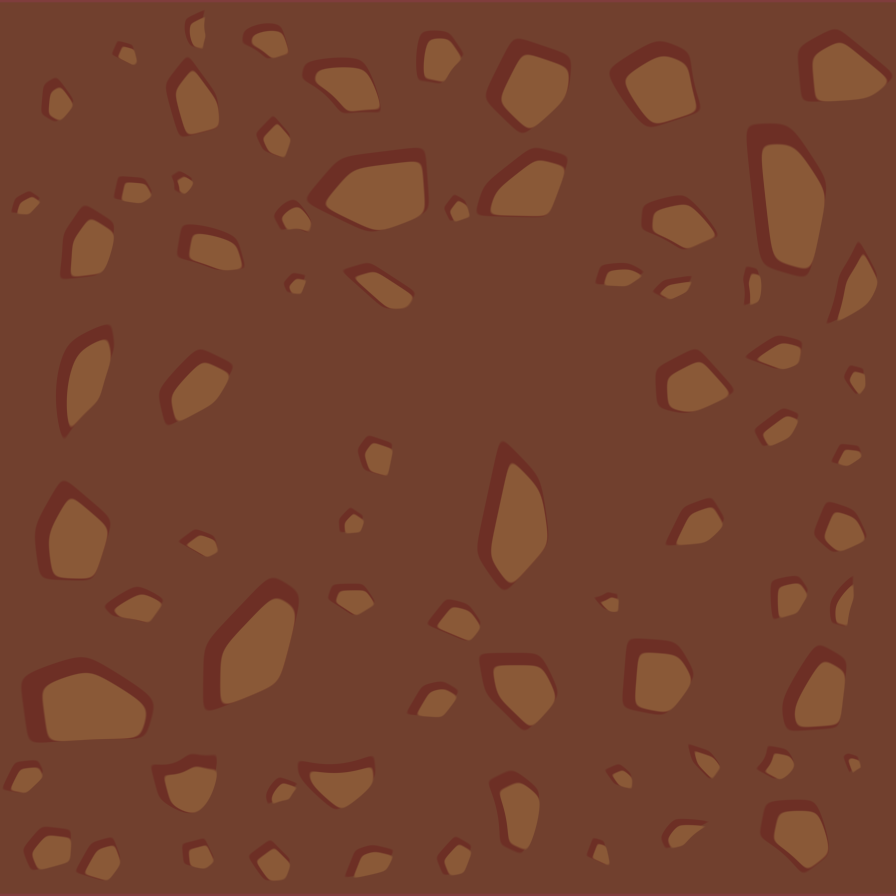
A three.js fragment shader for this texture:

```glsl
varying vec2 vUv;

const vec3 SOIL = vec3(0.443, 0.251, 0.180);
const vec3 PEBBLE = vec3(0.541, 0.349, 0.216);
const vec3 SHADOW = vec3(0.427, 0.184, 0.145);
const vec3 SEAM = vec3(0.50, 0.24, 0.24);

const float LARGE_GRID = 6.0;
const float SMALL_GRID = 11.0;
const vec2 LARGE_RADII = vec2(0.026, 0.056);
const vec2 SMALL_RADII = vec2(0.007, 0.024);
const float JITTER = 0.46;          // share of a cell
const float CENTRE_DENSITY = 0.2;
const float RIM_DENSITY = 0.92;
const float MAX_STRETCH = 1.42;
const float MAX_BEND = 0.5;
const float CORNER_SHARPNESS = 9.0;
const float SHADOW_GROWTH = 0.2;    // share of the radius
const vec2 SHADOW_SHIFT = vec2(-0.7, 0.7);
const float SEAM_WIDTH = 0.0025;
const float EDGE = 0.0011;
const float TAU = 6.28319;

struct Stone {
  vec2 centre;
  float radius;   // zero when the cell is empty
  float seed;
};

float hash(float n) {
  n = fract(n * 0.1031);
  n *= n + 33.33;
  n *= n + n;
  return fract(n);
}

// One jittered stone per cell, fewer towards the middle, wrapping at the borders
Stone stoneInCell(vec2 cell, float grid, vec2 radii, float layer) {
  vec2 id = mod(cell, grid);
  float seed = (id.x + id.y * grid + layer * 150.0) * 31.0 + 7.0;
  vec2 jitter = (vec2(hash(seed), hash(seed + 1.0)) - 0.5) * JITTER;
  vec2 local = (id + 0.5 + jitter) / grid;
  float density = mix(CENTRE_DENSITY, RIM_DENSITY,
                      smoothstep(0.12, 0.42, length(local - 0.5)));
  float present = step(hash(seed + 2.0), density);
  float radius = mix(radii.x, radii.y, hash(seed + 3.0)) * present;
  return Stone((cell + 0.5 + jitter) / grid, radius, seed);
}

// Soft-cornered five-sided stone, turned, stretched and bent
float stoneDistance(vec2 p, Stone stone) {
  float angle = TAU * hash(stone.seed + 4.0);
  float c = cos(angle), s = sin(angle);
  float stretch = mix(1.0, MAX_STRETCH, hash(stone.seed + 5.0));
  float bend = 2.0 * hash(stone.seed + 6.0) - 1.0;
  vec2 q = mat2(c, -s, s, c) * p / stone.radius;
  q *= vec2(1.0 / stretch, stretch);
  q.y += MAX_BEND * bend * bend * bend * q.x * q.x;
  float sum = 0.0;
  for (int i = 0; i < 5; i++) {
    float side = float(i);
    float turn = TAU * (side + 0.55 * hash(stone.seed + 7.0 + side)) / 5.0;
    float reach = mix(0.62, 1.05, hash(stone.seed + 13.0 + side));
    float d = dot(q, vec2(cos(turn), sin(turn))) - reach;
    sum += exp(CORNER_SHARPNESS * min(d, 4.0));
  }
  return log(sum) / CORNER_SHARPNESS * stone.radius;
}

// Returns the nearest pebble and shadow distances
vec2 addStone(vec2 nearest, vec2 p, Stone stone) {
  vec2 offset = p - stone.centre;
  if (stone.radius == 0.0 || length(offset) > 2.6 * stone.radius + 0.02) return nearest;
  vec2 shift = SHADOW_SHIFT * (0.004 + 0.13 * stone.radius);
  float pebble = stoneDistance(offset, stone);
  float shadow = stoneDistance(offset - shift, stone) - SHADOW_GROWTH * stone.radius;
  return min(nearest, vec2(pebble, shadow));
}

// True where a small stone would touch a large one
bool isCrowded(Stone small) {
  vec2 home = floor(small.centre * LARGE_GRID);
  for (int k = 0; k < 9; k++) {
    vec2 cell = home + vec2(mod(float(k), 3.0), floor(float(k) / 3.0)) - 1.0;
    Stone large = stoneInCell(cell, LARGE_GRID, LARGE_RADII, 0.0);
    float gap = 1.45 * (large.radius + small.radius);
    if (large.radius > 0.0 && distance(large.centre, small.centre) < gap) return true;
  }
  return false;
}

float coverage(float d) {
  return 1.0 - smoothstep(-EDGE, EDGE, d);
}

void main() {
  vec2 nearest = vec2(1.0);
  for (int k = 0; k < 9; k++) {
    vec2 step3 = vec2(mod(float(k), 3.0), floor(float(k) / 3.0)) - 1.0;
    Stone large = stoneInCell(floor(vUv * LARGE_GRID) + step3, LARGE_GRID, LARGE_RADII, 0.0);
    nearest = addStone(nearest, vUv, large);
    Stone small = stoneInCell(floor(vUv * SMALL_GRID) + step3, SMALL_GRID, SMALL_RADII, 1.0);
    if (!isCrowded(small)) nearest = addStone(nearest, vUv, small);
  }

  // Shadows under pebbles, then the thin seam at top and bottom
  vec3 colour = mix(SOIL, SHADOW, coverage(nearest.y));
  colour = mix(colour, PEBBLE, coverage(nearest.x));
  float border = min(vUv.y, 1.0 - vUv.y);
  colour = mix(colour, SEAM, coverage(border - SEAM_WIDTH));
  gl_FragColor = vec4(colour, 1.0);
}
```
